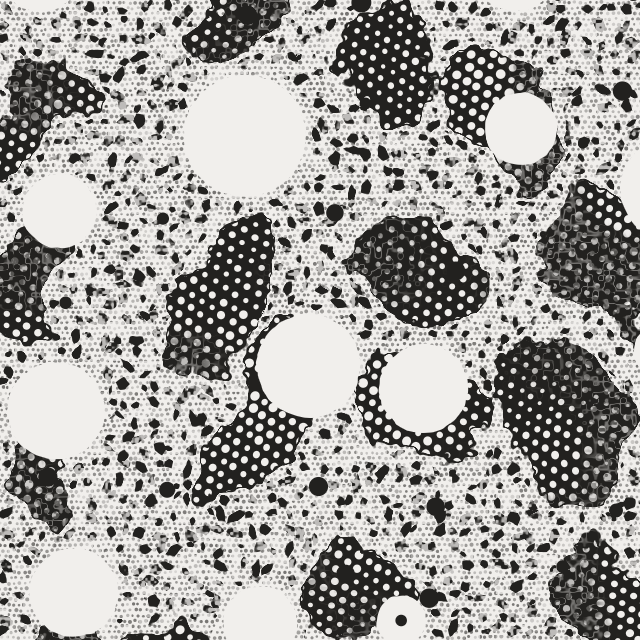
Give the GLSL for this pattern, as a WebGL 2 fragment shader.

```glsl
#version 300 es
precision highp float;
// Block-print terrazzo: stippled paper with angular ink chips, ragged dark
// patches pierced by a dot lattice, small ink spots and large blank discs.
// Every layer is a jittered grid of distance shapes, worn by value noise.

#define PATCH_GRID 3.5
#define PATCH_SIZE 0.092
#define DISC_GRID 3.0
#define DISC_MIN 0.028
#define DISC_MAX 0.098
#define CHIP_GRID 39.0
#define CHIP_SIZE 0.29
#define DOT_GRID 54.0
#define SPOT_GRID 6.5
#define STIPPLE_GRID 118.0
#define GRIT_FREQ 210.0
#define RAGGED 0.022

uniform vec2 u_resolution;
out vec4 outColor;

const vec3 PAPER = vec3(0.945, 0.937, 0.927);
const vec3 INK = vec3(0.135, 0.13, 0.12);
const float TAU = 6.28319;

float hash(vec2 p) {
  return fract(sin(dot(p, vec2(127.1, 311.7))) * 43758.5453);
}

vec2 hash2(vec2 p) {
  return vec2(hash(p), hash(p + 17.3));
}

float noise(vec2 p) {
  vec2 i = floor(p), f = fract(p);
  f = f * f * (3.0 - 2.0 * f);
  return mix(mix(hash(i), hash(i + vec2(1, 0)), f.x),
             mix(hash(i + vec2(0, 1)), hash(i + vec2(1, 1)), f.x), f.y);
}

mat2 rotate(float a) {
  return mat2(cos(a), sin(a), -sin(a), cos(a));
}

// Antialiased coverage of a signed distance in canvas units
float cover(float d) {
  return clamp(0.5 - d * u_resolution.y, 0.0, 1.0);
}

float smoothMin(float a, float b, float k) {
  float h = max(k - abs(a - b), 0.0) / k;
  return min(a, b) - h * h * k * 0.25;
}

// Merged, warped ellipses with a ragged outline
float patchDistance(vec2 p) {
  vec2 warp = vec2(noise(p * 11.0), noise(p * 11.0 + 40.0)) - 0.5;
  vec2 q = (p + 0.09 * warp) * PATCH_GRID + 5.4;
  float d = 1.0;
  for (int k = 0; k < 9; k++) {
    vec2 id = floor(q) + vec2(k % 3 - 1, k / 3 - 1);
    vec2 center = id + 0.15 + 0.7 * hash2(id);
    float size = PATCH_SIZE * mix(0.65, 1.3, hash(id + 3.7));
    float stretch = mix(1.0, 1.5, hash(id + 8.1));
    vec2 v = rotate(TAU * hash(id + 5.9)) * (q - center) / PATCH_GRID;
    d = smoothMin(d, length(v * vec2(1.0 / stretch, stretch)) - size, 0.035);
  }
  return d + RAGGED * (noise(p * 46.0) - 0.5) + 0.5 * RAGGED * (noise(p * 110.0) - 0.5);
}

// Nearest blank disc: x = distance to its rim, y = its radius
vec2 nearestDisc(vec2 p) {
  vec2 q = p * DISC_GRID + 2.35, best = vec2(1.0, 0.0);
  for (int k = 0; k < 9; k++) {
    vec2 id = floor(q) + vec2(k % 3 - 1, k / 3 - 1);
    vec2 center = id + 0.2 + 0.6 * hash2(id + 31.0);
    float radius = mix(DISC_MIN, DISC_MAX, hash(id + 12.4));
    float d = length(q - center) / DISC_GRID - radius;
    if (d < best.x) best = vec2(d, radius);
  }
  return best;
}

// Nearest angular chip: x = distance, y = random value of that chip
vec2 nearestChip(vec2 p) {
  vec2 q = p * CHIP_GRID, best = vec2(9.0, 0.0);
  for (int k = 0; k < 9; k++) {
    vec2 id = floor(q) + vec2(k % 3 - 1, k / 3 - 1);
    vec2 v = rotate(TAU * hash(id + 2.3)) * (q - id - 0.15 - 0.7 * hash2(id));
    float stretch = mix(1.0, 1.5, hash(id + 6.6));
    v *= vec2(1.0 / stretch, stretch);
    float edge = -9.0;
    for (int side = 0; side < 5; side++) {
      float a = TAU * (float(side) + 0.6 * hash(id + float(side))) / 5.0;
      edge = max(edge, dot(v, vec2(cos(a), sin(a))));
    }
    float d = mix(edge, length(v), 0.25) - CHIP_SIZE * mix(0.55, 1.25, hash(id + 9.2));
    if (d < best.x) best = vec2(d, hash(id + 4.8));
  }
  return best / vec2(CHIP_GRID, 1.0);
}

// One jittered dot per cell, on staggered rows
float dotDistance(vec2 p, float grid, float jitter, float radius) {
  vec2 q = p * grid;
  q.x += 0.5 * mod(floor(q.y), 2.0);
  vec2 id = floor(q);
  float size = radius * mix(0.75, 1.25, hash(id + 7.7));
  return (length(fract(q) - 0.5 - jitter * (hash2(id) - 0.5)) - size) / grid;
}

void main() {
  vec2 p = gl_FragCoord.xy / u_resolution.y;
  float patchD = patchDistance(p);
  vec2 disc = nearestDisc(p);
  float grit = smoothstep(0.3, 0.7, noise(p * GRIT_FREQ));
  float wear = smoothstep(0.42, 0.68, noise(p * 7.0 + 20.0));

  // Pale ground: fine stipple, then chips that shrink beside patches and discs
  float stippleTone = mix(0.12, 0.6, hash(floor(p * STIPPLE_GRID * 0.7)));
  float ink = stippleTone * cover(dotDistance(p, STIPPLE_GRID, 0.35, 0.3));
  vec2 chip = nearestChip(p);
  float margin = 1.0 - smoothstep(0.002, 0.016, min(patchD, disc.x));
  float chipD = chip.x + 0.009 * margin + 0.003 * (noise(p * 150.0) - 0.5);
  float chipWear = step(0.6 - 0.25 * wear, chip.y);
  ink = mix(ink, mix(1.0, 0.25 + 0.75 * grit, chipWear), cover(chipD));

  // Dark patches: light dots, with scratches where the print is worn
  vec2 lattice = rotate(0.6) * (p + 0.008 * vec2(noise(p * 9.0), noise(p * 9.0 + 60.0)));
  float dotSize = mix(0.2, 0.34, noise(p * 5.0 + 80.0));
  float holes = cover(max(dotDistance(lattice, DOT_GRID, 0.16, dotSize), patchD + 0.004));
  float scratch = 1.0 - smoothstep(0.0, 0.13, abs(noise(p * 115.0) - 0.5));
  float light = max(holes * mix(1.0, 0.25 + 0.5 * grit, wear), 0.4 * wear * scratch);
  ink = mix(ink, 1.0 - light, cover(patchD));

  // Sparse round ink spots
  vec2 spotId = floor(p * SPOT_GRID);
  vec2 spotCenter = (spotId + 0.2 + 0.6 * hash2(spotId + 51.0)) / SPOT_GRID;
  float spotD = length(p - spotCenter) - mix(0.009, 0.016, hash(spotId + 1.9));
  ink = max(ink, cover(spotD) * step(0.5, hash(spotId + 14.2)));

  // Blank discs; the smallest ones keep an ink centre
  float eye = cover(disc.x + disc.y - 0.009) * step(disc.y, 0.042);
  ink = mix(ink, eye, cover(disc.x + 0.003 * (noise(p * 90.0) - 0.5)));

  outColor = vec4(mix(PAPER, INK, ink), 1.0);
}
```
